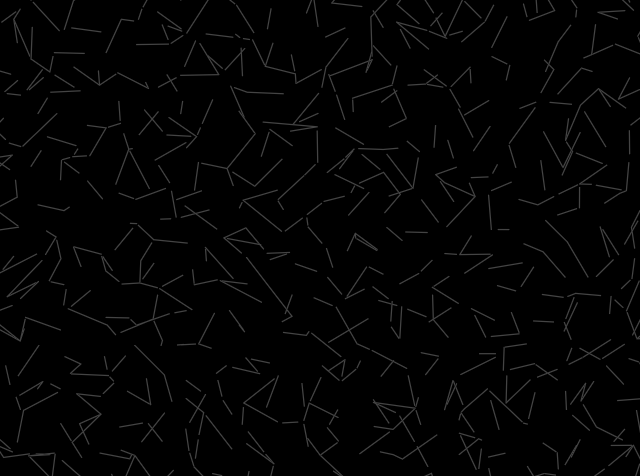
Reproduce this pattern procedurally as a WebGL 1 fragment shader.

```glsl
precision highp float;
uniform vec2 u_resolution;

#define CELL 0.046          // grid spacing, in canvas heights
#define LINE_WIDTH 0.00263  // stroke width, in canvas heights
#define DENSITY 0.88        // share of cells that start a stroke
#define MAX_TRIM 0.30       // largest part cut from either end
#define JOINED 0.35         // share of stroke ends left uncut
#define LINE_COLOR vec3(0.265)
#define BACKGROUND vec3(0.0)

vec2 hash2(vec2 p) {
  vec3 q = fract(p.xyx * vec3(0.1031, 0.1030, 0.0973));
  q += dot(q, q.yzx + 33.33);
  return fract((q.xx + q.yz) * q.zy);
}

// One free point in each grid cell
vec2 cellPoint(vec2 cell) {
  return cell + hash2(cell + 17.0);
}

float segmentDistance(vec2 p, vec2 a, vec2 b) {
  vec2 ab = b - a;
  float t = clamp(dot(p - a, ab) / max(dot(ab, ab), 1e-5), 0.0, 1.0);
  return length(p - a - ab * t);
}

// Distance to the stroke running from a cell to one of its eight neighbours
float strokeDistance(vec2 p, vec2 cell) {
  vec2 choice = hash2(cell + 91.0);
  if (choice.x > DENSITY) return 10.0;
  float angle = 6.28318 * choice.y;
  vec2 neighbour = floor(1.3 * vec2(cos(angle), sin(angle)) + 0.5);
  vec2 a = cellPoint(cell);
  vec2 b = cellPoint(cell + neighbour);
  vec2 trim = MAX_TRIM * max(hash2(cell + 203.0) - JOINED, 0.0) / (1.0 - JOINED);
  return segmentDistance(p, mix(a, b, trim.x), mix(b, a, trim.y));
}

void main() {
  float pixel = 1.0 / u_resolution.y;
  vec2 p = gl_FragCoord.xy * pixel / CELL + 40.0;
  vec2 home = floor(p);

  // Nearest stroke among the surrounding cells
  float d = 10.0;
  for (int y = -1; y <= 1; y++) {
    for (int x = -1; x <= 1; x++) {
      d = min(d, strokeDistance(p, home + vec2(float(x), float(y))));
    }
  }

  float coverage = clamp(0.5 + (0.5 * LINE_WIDTH - d * CELL) / pixel, 0.0, 1.0);
  gl_FragColor = vec4(mix(BACKGROUND, LINE_COLOR, coverage), 1.0);
}
```
